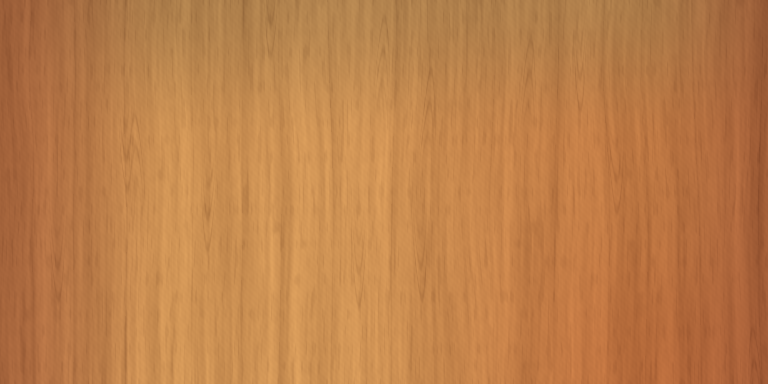
This texture is drawn by a WebGL 1 fragment shader. Its source:

```glsl
precision highp float;
uniform vec2 u_resolution;

float hash(vec2 p) {
  p = fract(p * vec2(0.1031, 0.1137));
  p += dot(p, p.yx + 33.33);
  return fract((p.x + p.y) * p.x * 97.0);
}

float noise(vec2 p) {
  vec2 cell = floor(p);
  vec2 f = fract(p);
  f = f * f * (3.0 - 2.0 * f);
  float low = mix(hash(cell), hash(cell + vec2(1.0, 0.0)), f.x);
  float high = mix(hash(cell + vec2(0.0, 1.0)), hash(cell + vec2(1.0, 1.0)), f.x);
  return mix(low, high, f.y);
}

// Signed noise stretched along the boards
float streak(vec2 p, float across, float along) {
  return noise(p * vec2(across, along) + across + 40.0) - 0.5;
}

// Broad light that shifts from gold to red and darkens at the rim
vec3 woodTone(vec2 uv) {
  vec3 gold = vec3(0.795, 0.565, 0.325);
  vec3 orange = vec3(0.750, 0.475, 0.265);
  vec3 russet = vec3(0.705, 0.390, 0.215);
  vec3 olive = vec3(0.655, 0.485, 0.290);
  vec3 brown = vec3(0.600, 0.335, 0.205);
  vec3 tone = mix(gold, orange, smoothstep(0.40, 0.85, uv.x));
  float corner = smoothstep(0.50, 0.95, uv.x) * (1.0 - smoothstep(0.0, 0.6, uv.y));
  tone = mix(tone, russet, 0.65 * corner);
  tone = mix(tone, olive, 0.85 * smoothstep(0.60, 1.03, uv.y));
  float rim = 1.0 - smoothstep(0.0, 0.24, uv.x);
  rim = max(rim, smoothstep(0.82, 1.02, uv.x));
  return mix(tone, brown, 0.72 * rim);
}

// Nested pointed arches, scattered by column
float arches(vec2 p, float spacing) {
  float column = floor(p.x / spacing);
  float total = 0.0;
  for (int i = -1; i <= 1; i++) {
    for (int j = 0; j < 2; j++) {
      vec2 id = vec2(column + float(i), float(j) + 7.0);
      float centre = (id.x + 0.2 + 0.6 * hash(id + 3.0)) * spacing;
      float tip = 0.5 * float(j) + 0.5 * hash(id + 11.0);
      float side = hash(id + 19.0) < 0.35 ? -1.0 : 1.0;
      float dx = p.x - centre;
      float rise = (p.y - tip) * side;
      float level = rise - 420.0 * dx * dx;
      float ring = pow(0.5 + 0.5 * sin(level * 75.0), 3.0);
      float extent = smoothstep(-0.03, 0.02, level) * (1.0 - smoothstep(0.08, 0.32, rise));
      float width = exp(-dx * dx * 1800.0);
      total += ring * extent * width * step(0.35, hash(id + 27.0));
    }
  }
  return min(total, 1.0);
}

// Thin dark seams that follow the bent grain
float seams(vec2 p, float spacing) {
  float column = floor(p.x / spacing);
  float offset = 0.2 + 0.6 * hash(vec2(column, 51.0));
  float d = p.x - (column + offset) * spacing;
  float line = exp(-abs(d) * 350.0);
  float shade = step(0.0, d) * exp(-max(d, 0.0) * 55.0);
  return (line + 0.55 * shade) * (0.3 + 0.7 * noise(vec2(column * 5.0, p.y * 3.0)));
}

// Short vertical pores
float pores(vec2 p) {
  float speck = noise(p * vec2(190.0, 22.0));
  return smoothstep(0.62, 0.92, speck);
}

void main() {
  vec2 uv = gl_FragCoord.xy / u_resolution;
  vec2 p = vec2(uv.x * u_resolution.x / u_resolution.y, uv.y);

  // Gentle sideways bend of the grain
  vec2 bent = p;
  bent.x += 0.030 * streak(p, 5.0, 2.2) + 0.008 * streak(p, 13.0, 5.0);

  // Bands, strands and fibres
  float grain = 0.070 * streak(bent, 8.0, 0.5);
  grain += 0.075 * streak(bent, 27.0, 0.8);
  grain += 0.065 * streak(bent, 75.0, 1.8);
  grain += 0.060 * streak(bent, 150.0, 6.0);
  grain += 0.030 * streak(p, 230.0, 60.0);

  // Dark figure and faint diagonal weave
  grain -= 0.075 * arches(bent, 0.21);
  grain -= 0.070 * seams(bent, 0.135);
  grain -= 0.045 * pores(bent);
  grain += 0.006 * sin((p.x + p.y) * 400.0);

  vec3 color = woodTone(uv) * (1.02 + grain * vec3(1.0, 1.25, 1.45));
  gl_FragColor = vec4(clamp(color, 0.0, 1.0), 1.0);
}
```
